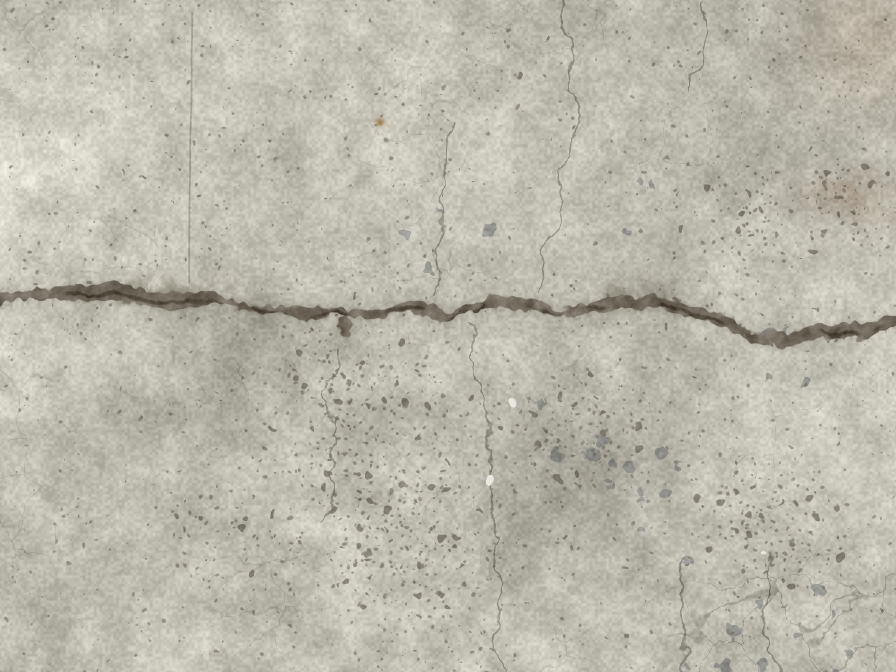
A Shadertoy shader for this texture:

```glsl
// Crack height at evenly spaced stations
const float CRACK_Y[25] = float[25](
    .557, .561, .564, .567, .553, .554, .554, .541, .538, .535, .534, .55, .528,
    .55, .551, .535, .542, .55, .549, .533, .502, .495, .507, .506, .521);
// Soft clusters: center, radius, strength
const vec4 STAINS[7] = vec4[7](vec4(.37, .5, .1, .09), vec4(.18, .37, .1, .06),
    vec4(.86, .27, .15, .08), vec4(.07, .1, .09, .07), vec4(.43, .75, .1, .05),
    vec4(.545, .73, .021, .1), vec4(.12, .78, .22, -.035));
const vec4 STONES[7] = vec4[7](vec4(.67, .66, .085, .8), vec4(.97, .7, .06, .5),
    vec4(.93, .3, .11, .6), vec4(1.2, .48, .075, .5), vec4(1.18, .07, .14, .4),
    vec4(.78, .4, .08, .35), vec4(.89, .64, .04, .3));
const vec4 PITS[7] = vec4[7](vec4(.52, .4, .1, .42), vec4(.6, .19, .12, .48),
    vec4(.86, .36, .09, .4), vec4(1.14, .22, .1, .45), vec4(1.11, .67, .06, .45),
    vec4(1.25, .7, .06, .45), vec4(.33, .22, .085, .25));
// Hairline segments: start, end
const vec4 HAIRLINES[10] = vec4[10](vec4(.825, 1, .862, .83), vec4(.862, .83, .822, .67),
    vec4(.822, .67, .8, .56), vec4(.668, .81, .646, .56), vec4(.7, .52, .727, .34),
    vec4(.727, .34, .74, 0), vec4(.495, .48, .483, .22), vec4(1.05, 1, 1.033, .86),
    vec4(1.015, .17, 1.015, 0), vec4(1.137, .18, 1.146, 0));

float hash(vec2 p) {
    vec3 q = fract(p.xyx * vec3(.1031, .103, .0973));
    q += dot(q, q.yzx + 33.33);
    return fract((q.x + q.y) * q.z);
}
vec2 hash2(vec2 p) { return vec2(hash(p), hash(p + 71.7)); }
float noise(vec2 p) {
    vec2 i = floor(p), f = fract(p);
    f = f * f * (3. - 2. * f);
    return mix(mix(hash(i), hash(i + vec2(1, 0)), f.x),
               mix(hash(i + vec2(0, 1)), hash(i + 1.), f.x), f.y);
}
float fbm(vec2 p) {
    float sum = 0., amp = .5;
    for (int i = 0; i < 5; i++, amp *= .5) {
        sum += amp * noise(p);
        p = mat2(1.6, 1.2, -1.2, 1.6) * p + 7.3;
    }
    return sum;
}
float blob(vec2 p, vec2 center, vec2 radius) {
    vec2 d = (p - center) / radius;
    return exp(-dot(d, d));
}
float clusters(vec2 p, vec4 group[7]) {
    float sum = 0.;
    for (int i = 0; i < 7; i++) sum += group[i].w * blob(p, group[i].xy, group[i].zz);
    return sum;
}
// Round marks on a jittered grid, thinned by density
float spots(vec2 p, float cells, float density, float radius, float seed, float aa) {
    vec2 q = p * cells, id = floor(q);
    float cover = 0., w = aa * cells * .8;
    for (int k = 0; k < 9; k++) {
        vec2 cell = id + vec2(k % 3 - 1, k / 3 - 1);
        float r = radius * mix(.35, 1., hash(cell + seed + 29.7));
        r *= smoothstep(0., .15, density - hash(cell + seed + 13.1));
        float d = length(q - cell - .1 - .8 * hash2(cell + seed)) - r;
        cover = max(cover, (1. - smoothstep(-w, w, d)) * smoothstep(0., w, r));
    }
    return cover;
}
// Gap between the two nearest cell centers
float cellBorder(vec2 p) {
    float near = 9., next = 9.;
    for (int k = 0; k < 9; k++) {
        vec2 cell = floor(p) + vec2(k % 3 - 1, k / 3 - 1);
        float d = length(p - cell - hash2(cell));
        next = min(next, max(near, d));
        near = min(near, d);
    }
    return next - near;
}
float hairline(vec2 p, vec4 ends, float aa) {
    vec2 ab = ends.zw - ends.xy, ap = p - ends.xy;
    float t = clamp(dot(ap, ab) / dot(ab, ab), 0., 1.);
    return 1. - smoothstep(.0003, .0003 + 1.4 * aa, length(ap - ab * t));
}
float crackHeight(float x) {
    float s = clamp(x * 18., 0., 23.999);
    int i = int(s);
    return mix(CRACK_Y[i], CRACK_Y[i + 1], fract(s)) + (fbm(vec2(x * 38., 3)) - .5) * .014;
}

void mainImage(out vec4 fragColor, in vec2 fragCoord) {
    vec2 p = fragCoord / iResolution.y;
    float aa = 1. / iResolution.y;
    vec2 wobble = vec2(fbm(p * 24.), fbm(p * 24. + 40.)) - .5;
    vec2 rough = vec2(noise(p * 110.), noise(p * 110. + 50.)) - .5;
    // Mottled cement, grain and stains
    float tone = (fbm(p * 4. + 2.) - .5) * .17 + (fbm(p * 23.) - .5) * .19
               + (noise(p * 240.) - .5) * .1 + (noise(p * 120.) - .5) * .05;
    vec3 color = vec3(.772, .763, .712) + tone - clusters(p + wobble * .03, STAINS);
    color -= vec3(.04, .08, .09) * blob(p + wobble * .08, vec2(1.26, .7), vec2(.06, .03));
    color -= vec3(.02, .05, .06) * blob(p, vec2(1.29, .94), vec2(.08));
    // Shrinkage web, long hairlines and straight groove
    float webMask = smoothstep(.46, .64, fbm(p * 5. + 11.)) * .5
                  + .8 * blob(p, vec2(1.18, .08), vec2(.18, .13));
    float web = 1. - smoothstep(.004, .01 + 12. * aa, cellBorder((p + wobble * .05) * 12.));
    color -= .13 * web * min(webMask, 1.);
    float lines = 0.;
    for (int i = 0; i < 10; i++) lines = max(lines, hairline(p + wobble * .045, HAIRLINES[i], aa));
    color -= .19 * lines + .15 * hairline(p + wobble * .003, vec4(.281, .58, .286, .98), aa);
    // Blue-grey stones, dark pits, pale chips and rust
    float stones = spots(p + rough * .012, 27., clusters(p, STONES), .34, 5., aa);
    color = mix(color, vec3(.5, .51, .5) + tone, stones * .65);
    float density = clusters(p, PITS);
    float pits = max(spots(p + rough * .009, 46., .09 + density, .27, 17., aa),
                     .8 * spots(p + rough * .005, 92., .17 + density, .27, 43., aa));
    color = mix(color, vec3(.42, .4, .35) + tone * .6, pits * .72);
    vec2 c = p + rough * .008;
    float chips = blob(c, vec2(.762, .402), vec2(.007)) + blob(c, vec2(.728, .285), vec2(.006))
                + blob(c, vec2(1.137, .176), vec2(.005));
    color = mix(color, vec3(.91, .91, .88), smoothstep(.35, .65, chips));
    color = mix(color, vec3(.6, .43, .25), .8 * blob(p, vec2(.566, .818), vec2(.006)));
    // Main crack, crumbled rim and dark seam
    float offset = p.y - crackHeight(p.x);
    float crumbs = blob(p, vec2(.25, .565), vec2(.1, .022)) + blob(p, vec2(.94, .565), vec2(.04, .02));
    float halfWidth = .0055 + .006 * noise(vec2(p.x * 22., 8)) + .004 * crumbs;
    float edge = abs(offset) - halfWidth + (rough.x + wobble.y) * .008;
    edge = min(edge, length((c - vec2(.514, .515)) / vec2(.65, 1)) - .014);
    color -= .08 * exp(-max(edge, 0.) * 120.);
    color = mix(color, vec3(.5, .47, .41), .5 * crumbs * smoothstep(.42, .58, fbm(p * 55.)));
    float seam = 1. - smoothstep(.001, .0045, abs(offset + wobble.x * .02 + .002));
    vec3 dirt = vec3(.45, .42, .37) + (fbm(p * 75.) - .5) * .32
              - .14 * seam * smoothstep(.3, .6, noise(p * 34.));
    color = mix(color, dirt, 1. - smoothstep(-aa, aa, edge));
    fragColor = vec4(clamp(color, 0., 1.), 1);
}
```
